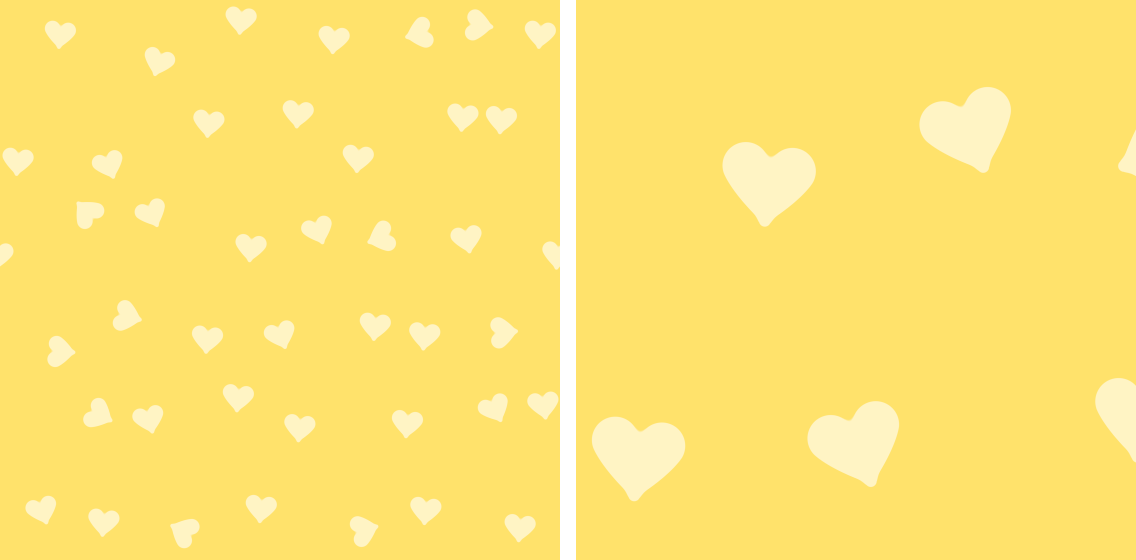
Left: the whole. Right: its middle third, enlarged.
A Shadertoy shader for this pattern:

```glsl
// Small pale hearts scattered over a flat warm yellow, repeating seamlessly.
// Each cell of a wrapped, staggered grid holds one jittered and turned heart;
// a heart is two tapered lobes blended together above a shared rounded tip.

const vec2 GRID = vec2(7.0, 6.0);    // whole cells per tile; even row count for the stagger
const float HEART_UNITS = 1152.0;    // heart-space units across the canvas

vec3 hash3(vec2 cell) {
    vec3 p = fract(cell.xyx * vec3(0.1031, 0.1030, 0.0973) + 0.317);
    p += dot(p, p.yxz + 33.33);
    return fract((p.xxy + p.yzz) * p.zyx);
}

// Lobe of radius 16 that narrows along a curve down to the tip
float taperedLobe(vec2 p, vec2 lobe, vec2 tip) {
    vec2 axis = tip - lobe;
    float h = clamp(dot(p - lobe, axis) / dot(axis, axis), 0.0, 1.0);
    return length(p - lobe - axis * h) - (16.0 - 14.0 * h * sqrt(h));
}

float smoothMin(float a, float b, float k) {
    float h = max(k - abs(a - b), 0.0) / k;
    return min(a, b) - 0.25 * k * h * h;
}

// Slightly lopsided heart: the left lobe sits higher than the right
float heart(vec2 p) {
    vec2 tip = vec2(-3.0, -26.0);
    float left = taperedLobe(p, vec2(-16.0, 12.0), tip);
    float right = taperedLobe(p, vec2(16.0, 8.0), tip);
    return smoothMin(left, right, 8.0);
}

// Many hearts upright, some leaning gently, the rest turned widely
float heartAngle(float r) {
    if (r < 0.43) return 0.0;
    if (r < 0.65) return mix(0.2, 0.55, (r - 0.43) / 0.22);
    return mix(-2.3, 2.3, (r - 0.65) / 0.35);
}

void mainImage(out vec4 fragColor, in vec2 fragCoord) {
    vec2 uv = fragCoord / iResolution.xy;
    float d = 1e3;

    // Nearest heart among the neighbouring cells
    for (int j = -1; j <= 1; j++) {
        float row = floor(uv.y * GRID.y) + float(j);
        float stagger = 0.5 * mod(row, 2.0);
        for (int i = -1; i <= 1; i++) {
            float column = floor(uv.x * GRID.x - stagger) + float(i);
            vec3 rnd = hash3(mod(vec2(column, row), GRID));
            vec2 jitter = 0.58 * (rnd.xy - 0.5);
            vec2 centre = (vec2(column + stagger, row) + 0.5 + jitter) / GRID;
            float a = heartAngle(rnd.z);
            mat2 turn = mat2(cos(a), -sin(a), sin(a), cos(a));
            d = min(d, heart(turn * (uv - centre) * HEART_UNITS));
        }
    }

    // Flat fill with an edge about one pixel wide
    float pixel = HEART_UNITS / iResolution.y;
    float cover = smoothstep(0.7, -0.7, d / pixel);
    vec3 yellow = vec3(1.0, 0.886, 0.42);
    vec3 cream = vec3(1.0, 0.955, 0.77);
    fragColor = vec4(mix(yellow, cream, cover), 1.0);
}
```
